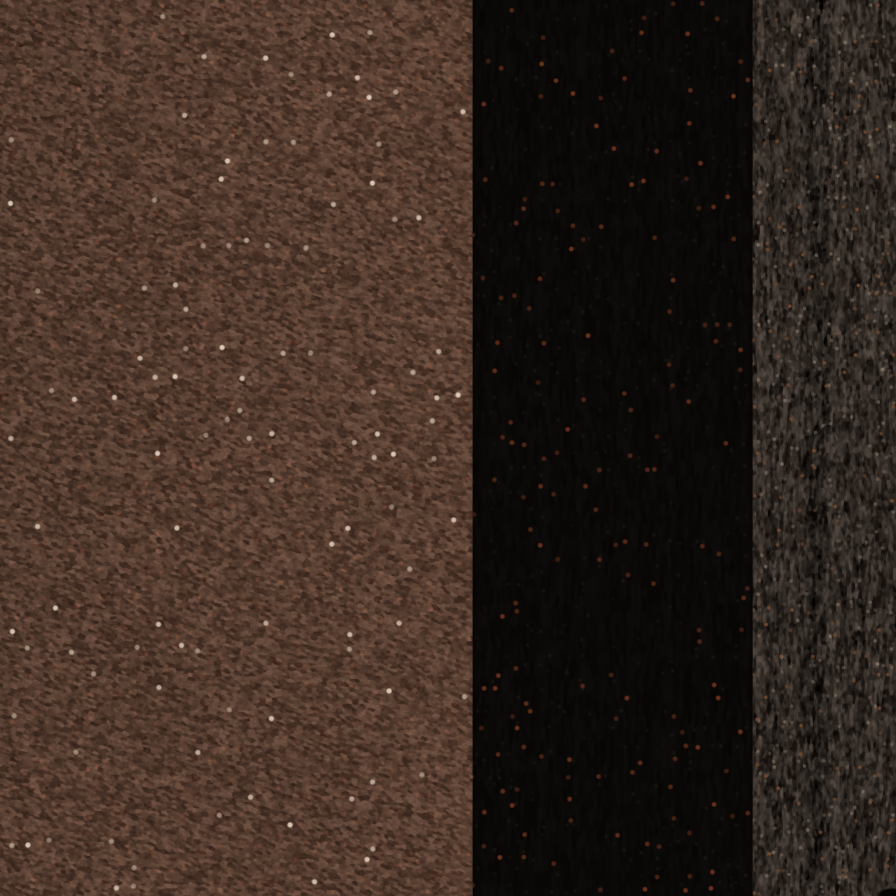
A WebGL 1 fragment shader for this texture:

```glsl
precision highp float;

uniform vec2 u_resolution;

#define BAND_LEFT 0.5275
#define BAND_RIGHT 0.8400
#define BROWN vec3(0.328, 0.233, 0.184)
#define BLACK vec3(0.042, 0.034, 0.027)
#define WOOD vec3(0.185, 0.158, 0.137)
#define GLINT vec3(0.86, 0.79, 0.71)
#define EMBER vec3(0.42, 0.19, 0.11)
#define GRAIN_CELLS vec2(150.0, 270.0)
#define GRAIN_CONTRAST 0.19
#define FIBRE_CONTRAST 0.17

float hash(vec2 p) {
  vec3 q = fract(vec3(p.xyx) * 0.1031);
  q += dot(q, q.yzx + 33.33);
  return fract((q.x + q.y) * q.z);
}

vec2 hash2(vec2 p) {
  return vec2(hash(p), hash(p + 57.3));
}

// Cellular noise: random cell values blended by distance to their points
float cellular(vec2 p) {
  vec2 cell = floor(p);
  vec2 local = fract(p);
  float total = 0.0;
  float weights = 0.0;
  for (int j = -1; j <= 1; j++) {
    for (int i = -1; i <= 1; i++) {
      vec2 offset = vec2(float(i), float(j));
      vec2 id = cell + offset;
      vec2 d = offset + hash2(id) - local;
      float w = exp(-7.0 * dot(d, d));
      total += w * hash(id + 19.7);
      weights += w;
    }
  }
  return total / weights;
}

// Sparse round flecks, one candidate in each grid cell
float flecks(vec2 uv, float cells, float density, float radius) {
  vec2 p = uv * cells;
  vec2 id = floor(p);
  vec2 center = 0.2 + 0.6 * hash2(id + 7.0);
  float present = step(1.0 - density, hash(id + 113.0));
  float d = length(fract(p) - center) / cells;
  float brightness = mix(0.45, 1.0, hash(id + 211.0));
  return present * brightness * (1.0 - smoothstep(radius * 0.35, radius, d));
}

// Slow vertical streaks made of layered sines
float streaks(vec2 uv) {
  float x = uv.x + 0.0015 * sin(uv.y * 9.0 + uv.x * 40.0);
  return 0.5 * sin(x * 137.0) + 0.3 * sin(x * 311.0 + 1.3)
       + 0.2 * sin(x * 723.0 + 0.7);
}

vec3 brownPanel(vec2 uv) {
  vec2 slanted = vec2(uv.x - 0.35 * uv.y, uv.y + 0.35 * uv.x);
  float grain = cellular(slanted * GRAIN_CELLS) - 0.5;
  float fine = cellular(uv * 310.0 + 41.0) - 0.5;
  float cloud = sin(uv.x * 11.0 + 2.0 * sin(uv.y * 5.0)) * sin(uv.y * 8.0 + 1.0);
  vec3 color = BROWN * (0.97 + 0.06 * uv.x / BAND_LEFT + 0.015 * cloud);
  color += (GRAIN_CONTRAST * grain + 0.07 * fine) * vec3(1.0, 0.82, 0.71);
  color += vec3(0.10, 0.04, 0.02) * flecks(uv + 3.0, 95.0, 0.16, 0.0035);
  return mix(color, GLINT, flecks(uv, 42.0, 0.105, 0.0042));
}

vec3 blackBand(vec2 uv) {
  float fibre = cellular(uv * vec2(240.0, 70.0)) - 0.5;
  vec3 color = BLACK + 0.004 * streaks(uv) + 0.022 * fibre;
  color += vec3(0.04, 0.035, 0.03) * flecks(uv + 5.0, 110.0, 0.10, 0.003);
  return mix(color, EMBER, flecks(uv + 1.0, 62.0, 0.13, 0.0038));
}

vec3 woodPanel(vec2 uv) {
  float fibre = cellular(uv * vec2(270.0, 75.0)) - 0.5;
  float fine = cellular(uv * vec2(310.0, 200.0) + 23.0) - 0.5;
  float groove = exp(-pow((uv.x - 0.913) / 0.011, 2.0));
  float ridge = exp(-pow((uv.x - 0.849) / 0.003, 2.0));
  float shade = 1.0 + 0.10 * streaks(uv) - 0.24 * groove + 0.15 * ridge;
  vec3 color = WOOD * shade * (0.97 + 0.06 * uv.y);
  color += (FIBRE_CONTRAST * fibre + 0.14 * fine) * vec3(1.0, 0.92, 0.84);
  color += vec3(0.20, 0.18, 0.16) * flecks(uv + 2.0, 115.0, 0.14, 0.003);
  return mix(color, vec3(0.44, 0.28, 0.18), flecks(uv + 4.0, 80.0, 0.14, 0.003));
}

void main() {
  vec2 uv = gl_FragCoord.xy / u_resolution;
  float soft = 0.8 / u_resolution.x;

  // Three vertical panels
  float pastBrown = smoothstep(-soft, soft, uv.x - BAND_LEFT);
  float pastBlack = smoothstep(-soft, soft, uv.x - BAND_RIGHT);
  vec3 color = mix(brownPanel(uv), blackBand(uv), pastBrown);
  color = mix(color, woodPanel(uv), pastBlack);

  // Seam shadows and the dark lower right corner
  float leftSeam = exp(-abs(uv.x - BAND_LEFT - 0.002) / 0.002);
  float rightSeam = exp(-abs(uv.x - BAND_RIGHT + 0.002) / 0.002);
  color *= 1.0 - 0.35 * max(leftSeam, rightSeam);
  float corner = length((uv - vec2(0.995, 0.0)) / vec2(0.016, 0.009));
  color = mix(BLACK * 0.5, color, smoothstep(0.75, 1.1, corner));

  gl_FragColor = vec4(clamp(color, 0.0, 1.0), 1.0);
}
```
